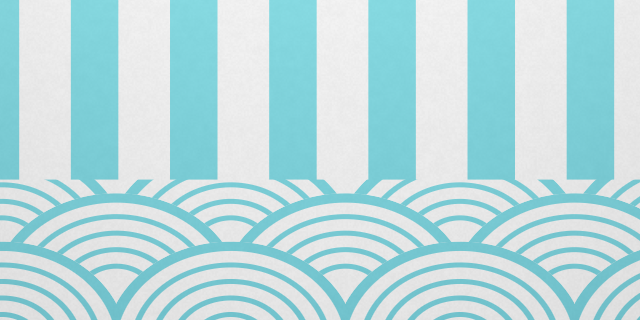
A Shadertoy shader for this pattern:

```glsl
// Teal and white awning stripes above three visible rows of overlapping wave scales.
// Stripes are a repeated box; scales are nested ellipse rings painted back to front,
// then light falloff and a fine paper grain are laid over everything.

float hash(vec2 p) {
    vec3 q = fract(vec3(p.xyx) * 0.1031);
    q += dot(q, q.yzx + 33.33);
    return fract((q.x + q.y) * q.z);
}

float noise(vec2 p) {
    vec2 i = floor(p), f = fract(p);
    f = f * f * (3.0 - 2.0 * f);
    return mix(mix(hash(i), hash(i + vec2(1, 0)), f.x),
               mix(hash(i + vec2(0, 1)), hash(i + vec2(1, 1)), f.x), f.y);
}

// Coverage of the region where the signed distance is negative
float fill(float d, float pixel) {
    return clamp(0.5 - d / pixel, 0.0, 1.0);
}

// Signed offset from the nearest repeat of a period
float repeat(float x, float period) {
    return mod(x + 0.5 * period, period) - 0.5 * period;
}

float stripes(vec2 p, float pixel) {
    return fill(abs(repeat(p.x - 0.2956, 0.3099)) - 0.0742, pixel);
}

float scales(vec2 p, float pixel) {
    float ink = 0.0;
    for (int row = 3; row >= 0; row--) {
        float k = float(row);
        vec2 q = p - vec2(0.7214 + 0.358 * k, 0.151 * k - 0.086);
        q.x = repeat(q.x, 0.716);
        float r = length(q / vec2(1.19, 1.0));

        // Four thin rings inside one heavy rim
        float ring = clamp(round(r / 0.0516), 2.0, 5.0) * 0.0516;
        float lines = fill(abs(r - ring) - 0.0078, pixel);
        float rim = fill(abs(r - 0.3165) - 0.0147, pixel);
        ink = mix(ink, max(lines, rim), fill(r - 0.331, pixel));
    }
    return ink;
}

void mainImage(out vec4 fragColor, in vec2 fragCoord) {
    vec2 p = fragCoord / iResolution.y;
    vec2 uv = fragCoord / iResolution.xy;
    float pixel = 1.0 / iResolution.y;

    float ink = mix(stripes(p, pixel), scales(p, pixel), fill(p.y - 0.4388, pixel));

    // Both colours lighten toward the top
    vec3 paper = mix(vec3(0.885), vec3(0.935), uv.y);
    vec3 teal = mix(vec3(0.44, 0.755, 0.795), vec3(0.52, 0.845, 0.875), uv.y);
    vec3 color = mix(paper, teal, ink);

    // Soft side falloff, paper mottling and grain
    float side = 2.0 * uv.x - 1.0;
    color *= 1.008 - 0.025 * side * side;
    color += 0.010 * (noise(p * 45.0) - 0.5);
    color += 0.022 * (noise(p * 200.0) - 0.5) * mix(1.0, 0.5, ink);

    fragColor = vec4(color, 1.0);
}
```
